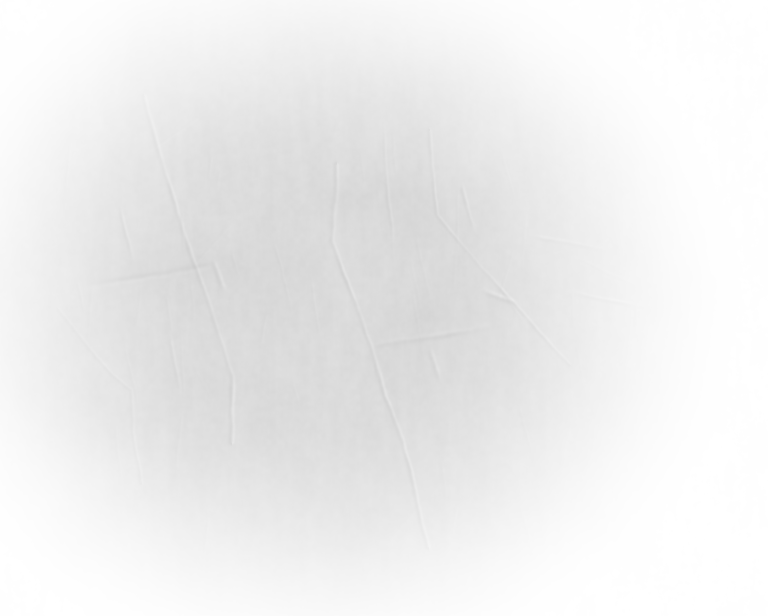
A Shadertoy shader for this texture:

```glsl
float hash(vec2 p) {
    vec3 q = fract(vec3(p.xyx) * 0.1031);
    q += dot(q, q.yzx + 33.33);
    return fract((q.x + q.y) * q.z);
}

float noise(vec2 p) {
    vec2 cell = floor(p), f = fract(p);
    f = f * f * (3.0 - 2.0 * f);
    return mix(mix(hash(cell), hash(cell + vec2(1, 0)), f.x),
               mix(hash(cell + vec2(0, 1)), hash(cell + vec2(1, 1)), f.x), f.y);
}

float fbm(vec2 p) {
    float sum = 0.0, amp = 0.5;
    for (int i = 0; i < 5; i++) {
        sum += amp * noise(p);
        p = mat2(1.6, 1.2, -1.2, 1.6) * p + 17.3;
        amp *= 0.5;
    }
    return sum;
}

// x: signed distance to the segment, y: position along it
vec2 segment(vec2 p, vec2 a, vec2 b) {
    vec2 pa = p - a, ba = b - a;
    float t = clamp(dot(pa, ba) / dot(ba, ba), 0.0, 1.0);
    float side = pa.y * ba.x - pa.x * ba.y < 0.0 ? -1.0 : 1.0;
    return vec2(side * length(pa - ba * t), t);
}

float bell(float d, float width) {
    return exp(-d * d / (width * width));
}

// Lit ridge with a shadow on its other side
float ridge(float d, float width) {
    float w = max(width, 0.8 / iResolution.y);
    return bell(d - 0.6 * w, w) - 0.9 * bell(d + 1.1 * w, 1.3 * w);
}

float crease(vec2 p, vec2 path[6], float width) {
    float nearest = 9.0;
    for (int i = 0; i < 5; i++) {
        float d = segment(p, path[i], path[i + 1]).x;
        if (abs(d) < abs(nearest)) nearest = d;
    }
    return ridge(nearest, width);
}

float stroke(vec2 p, vec2 a, vec2 b, float width) {
    vec2 s = segment(p, a, b);
    return ridge(s.x, width) * smoothstep(0.0, 0.25, s.y) * smoothstep(1.0, 0.6, s.y);
}

// Broad dark fold, strongest near its start
float softFold(vec2 p, vec2 a, vec2 b) {
    vec2 s = segment(p, a, b);
    float ends = smoothstep(0.0, 0.08, s.y) * smoothstep(1.0, 0.5, s.y);
    return ends * (0.7 * bell(s.x - 0.004, 0.004) - bell(s.x, 0.005));
}

float creases(vec2 p) {
    float relief = crease(p, vec2[6](vec2(0.236, 0.845), vec2(0.265, 0.731), vec2(0.301, 0.617),
        vec2(0.334, 0.528), vec2(0.379, 0.389), vec2(0.378, 0.283)), 0.0026);
    relief += 1.1 * crease(p, vec2[6](vec2(0.546, 0.731), vec2(0.541, 0.609), vec2(0.606, 0.433),
        vec2(0.627, 0.357), vec2(0.655, 0.283), vec2(0.697, 0.112)), 0.0026);
    relief += 0.8 * crease(p, vec2[6](vec2(0.697, 0.788), vec2(0.710, 0.650), vec2(0.782, 0.564),
        vec2(0.831, 0.511), vec2(0.871, 0.466), vec2(0.925, 0.410)), 0.0023);
    relief += 0.5 * crease(p, vec2[6](vec2(0.098, 0.495), vec2(0.134, 0.450), vec2(0.179, 0.397),
        vec2(0.212, 0.365), vec2(0.217, 0.300), vec2(0.231, 0.218)), 0.0022);
    relief += softFold(p, vec2(0.603, 0.435), vec2(0.84, 0.473));
    relief += 0.9 * softFold(p, vec2(0.35, 0.573), vec2(0.10, 0.528));
    relief += 0.8 * stroke(p, vec2(0.749, 0.707), vec2(0.774, 0.617), 0.0025);
    relief += stroke(p, vec2(0.778, 0.531), vec2(0.847, 0.503), 0.003);
    relief += stroke(p, vec2(0.345, 0.582), vec2(0.368, 0.520), 0.003);
    relief += 0.8 * stroke(p, vec2(0.855, 0.617), vec2(1.0, 0.594), 0.0025);
    relief += 0.8 * stroke(p, vec2(0.92, 0.528), vec2(1.05, 0.500), 0.0025);
    relief += 0.6 * stroke(p, vec2(0.619, 0.82), vec2(0.643, 0.54), 0.0022);
    relief += 0.8 * stroke(p, vec2(0.195, 0.674), vec2(0.22, 0.568), 0.0025);
    relief += 0.7 * stroke(p, vec2(0.277, 0.463), vec2(0.293, 0.349), 0.0025);
    return relief + stroke(p, vec2(0.70, 0.438), vec2(0.717, 0.373), 0.003);
}

// Scattered faint scratches, mostly upright
float scratches(vec2 p) {
    float sum = 0.0;
    for (int i = 0; i < 48; i++) {
        float k = float(i);
        vec2 start = vec2(0.1 + 0.95 * hash(vec2(k, 3.0)), 0.15 + 0.7 * hash(vec2(k, 7.0)));
        float lean = (hash(vec2(k, 11.0)) - 0.4) * (i % 5 == 0 ? 4.0 : 0.5);
        vec2 way = normalize(vec2(lean, -1.0)) * (0.04 + 0.12 * hash(vec2(k, 19.0)));
        sum += stroke(p, start, start + way, 0.002) * (0.2 + 0.4 * hash(vec2(k, 23.0)));
    }
    return sum;
}

void mainImage(out vec4 fragColor, in vec2 fragCoord) {
    vec2 p = fragCoord / iResolution.y;

    // Grey oval fading to white
    float radius = length((p - vec2(0.52, 0.51)) / vec2(0.603, 0.54));
    radius += 0.06 * (fbm(p * 4.0) - 0.5);
    float fade = smoothstep(0.3, 1.15, radius);
    float grey = mix(0.855, 0.998, fade);

    // Mottled paper with upright fibres and fine grain
    float texture_ = 0.030 * (fbm(p * 9.0) - 0.48);
    texture_ += 0.022 * (fbm(p * vec2(75.0, 14.0)) - 0.48);
    texture_ += 0.022 * (fbm(p * 110.0 + 5.0) - 0.48);
    float smudge = bell(length((p - vec2(0.59, 0.68)) / vec2(0.07, 0.03)), 1.0)
                 + bell(length((p - vec2(0.68, 0.49)) / vec2(0.035, 0.015)), 1.0);
    texture_ -= 0.022 * smudge * fbm(p * 45.0);

    // Wrinkles follow slightly wandering lines
    vec2 bent = p + 0.008 * (vec2(fbm(p * 14.0), fbm(p * 14.0 + 40.0)) - 0.48);
    float wear = 0.55 + 0.9 * noise(p * 22.0);
    texture_ += 0.026 * wear * creases(bent) + 0.016 * scratches(bent);

    grey += texture_ * (1.0 - 0.95 * fade);
    fragColor = vec4(vec3(clamp(grey, 0.0, 1.0)), 1.0);
}
```
